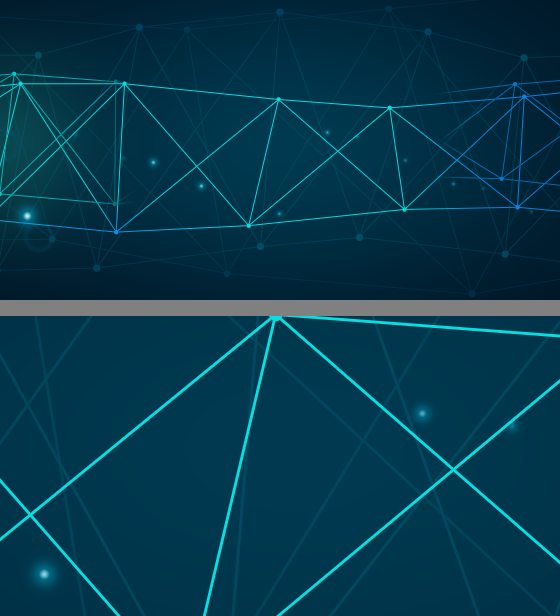
Top: the whole. Bottom: its middle third, enlarged.
Give the GLSL for this background, as a WebGL 2 fragment shader.

```glsl
#version 300 es
precision highp float;

uniform vec2 u_resolution;
out vec4 outColor;

const vec3 NIGHT = vec3(0.0, 0.075, 0.135);
const vec3 DEEP_SEA = vec3(0.0, 0.225, 0.315);
const vec3 TEAL_GLOW = vec3(0.04, 0.15, 0.11);
const vec3 CYAN = vec3(0.02, 0.95, 0.95);
const vec3 AZURE = vec3(0.04, 0.56, 0.96);
const vec3 DIM_TEAL = vec3(0.0, 0.46, 0.55);
const vec3 DIM_BLUE = vec3(0.0, 0.33, 0.52);
const vec3 SPARK_CORE = vec3(0.8, 0.97, 1.0);

// A wavering horizontal row of network nodes
struct Row {
    vec2 start;
    float spacing;
    float sway;
    vec2 phase;
};

vec2 nodeAt(Row row, float k) {
    vec2 wave = vec2(sin(2.6 * k + row.phase.x), cos(1.3 * k + row.phase.y));
    return row.start + vec2(k * row.spacing, 0.0) + row.sway * wave;
}

float coverage(float dist, float radius, float pixel) {
    return clamp((radius - dist) / pixel + 0.5, 0.0, 1.0);
}

float segmentDistance(vec2 p, vec2 a, vec2 b) {
    vec2 pa = p - a, ba = b - a;
    return length(pa - ba * clamp(dot(pa, ba) / dot(ba, ba), 0.0, 1.0));
}

// Distances to the links (x) and nodes (y) of the web between two rows
vec2 webDistance(vec2 p, Row upper, Row lower) {
    vec2 nearest = vec2(10.0);
    for (float k = -1.0; k < 6.0; k++) {
        vec2 a = nodeAt(upper, k);
        vec2 b = nodeAt(lower, k);
        float link = min(segmentDistance(p, a, nodeAt(upper, k + 1.0)),
                         segmentDistance(p, b, nodeAt(lower, k + 1.0)));
        for (float j = -1.0; j < 2.0; j++) {
            link = min(link, segmentDistance(p, a, nodeAt(lower, k + j)));
        }
        float dot_ = min(distance(p, a), distance(p, b));
        nearest = min(nearest, vec2(link, dot_));
    }
    return nearest;
}

// Web opacity: strength holds the link (x) and node (y) opacities
float web(vec2 p, Row upper, Row lower, float nodeRadius, vec2 strength, float pixel) {
    vec2 d = webDistance(p, upper, lower);
    return max(strength.x * coverage(d.x, 0.0016, pixel),
               strength.y * coverage(d.y, nodeRadius, pixel));
}

vec3 backdrop(vec2 p) {
    vec2 q = (p - vec2(0.95, 0.52)) / vec2(0.95, 0.55);
    vec2 g = (p - vec2(0.0, 0.52)) / vec2(0.27, 0.3);
    return mix(NIGHT, DEEP_SEA, exp(-1.1 * dot(q, q))) + TEAL_GLOW * exp(-dot(g, g));
}

// Glowing specks, larger towards the left
vec3 sparks(vec2 p, vec3 color, float pixel) {
    for (float i = 0.0; i < 12.0; i++) {
        vec2 center = vec2(0.02, 0.28) + vec2(1.78, 0.35) * fract(i * vec2(0.618, 0.755) + vec2(0.04, 0.0));
        float power = fract(i * 0.41 + 0.95);
        float size = (0.003 + 0.008 * exp(-3.0 * center.x)) * (0.4 + 0.6 * power);
        float d = distance(p, center);
        float halo = exp(-d * d / (size * size * 12.0));
        color = mix(color, DIM_TEAL * 1.25, halo * (0.3 + 0.5 * power));
        color = mix(color, SPARK_CORE, coverage(d, size, pixel + size) * power * power);
    }
    return color;
}

// Faint soft hoops at the left
float hoops(vec2 p) {
    float glow = 0.0;
    for (float i = 0.0; i < 2.0; i++) {
        float d = distance(p, vec2(0.01 + 0.12 * i, 0.515 - 0.305 * i)) - 0.05 + 0.006 * i;
        glow += exp(-d * d / 0.00006);
    }
    return glow;
}

void main() {
    vec2 p = gl_FragCoord.xy / u_resolution.y;
    float pixel = 1.0 / u_resolution.y;
    vec3 color = backdrop(p);
    color = mix(color, DIM_BLUE, 0.22 * hoops(p));

    // Faint distant webs
    vec3 dim = mix(DIM_TEAL, DIM_BLUE, smoothstep(0.25, 0.5, abs(p.y - 0.5)));
    float far = web(p, Row(vec2(-0.1, 0.98), 0.72, 0.08, vec2(0.5, 2.0)),
                    Row(vec2(0.16, 0.12), 0.66, 0.1, vec2(3.0, 0.6)), 0.011, vec2(0.22, 0.3), pixel);
    float middle = web(p, Row(vec2(0.06, 0.88), 0.44, 0.08, vec2(1.0, -2.5)),
                       Row(vec2(-0.05, 0.15), 0.43, 0.06, vec2(2.4, 2.6)), 0.012, vec2(0.28, 0.5), pixel);
    color = mix(color, dim, max(far, middle));
    color = sparks(p, color, pixel);

    // Bright web, doubled near both sides
    Row upper = Row(vec2(0.03, 0.685), 0.43, 0.045, vec2(2.11, -0.65));
    Row lower = Row(vec2(-0.07, 0.27), 0.46, 0.045, vec2(0.6, 1.6));
    Row twinUpper = Row(vec2(0.01, 0.705), 0.425, 0.05, vec2(2.3, -0.2));
    Row twinLower = Row(vec2(-0.04, 0.37), 0.44, 0.05, vec2(0.9, 1.9));
    float sides = smoothstep(0.48, 0.66, abs(p.x - 0.95));
    float front = web(p, upper, lower, 0.0075, vec2(0.9, 0.9), pixel);
    float twin = web(p, twinUpper, twinLower, 0.007, vec2(0.65, 0.8), pixel) * sides;
    float lowLeft = (1.0 - smoothstep(0.2, 0.36, p.y)) * (1.0 - smoothstep(0.3, 0.9, p.x));
    vec3 bright = mix(CYAN, AZURE, max(smoothstep(1.3, 1.62, p.x), lowLeft));
    color = mix(color, bright, max(front, twin));

    outColor = vec4(color, 1.0);
}
```
